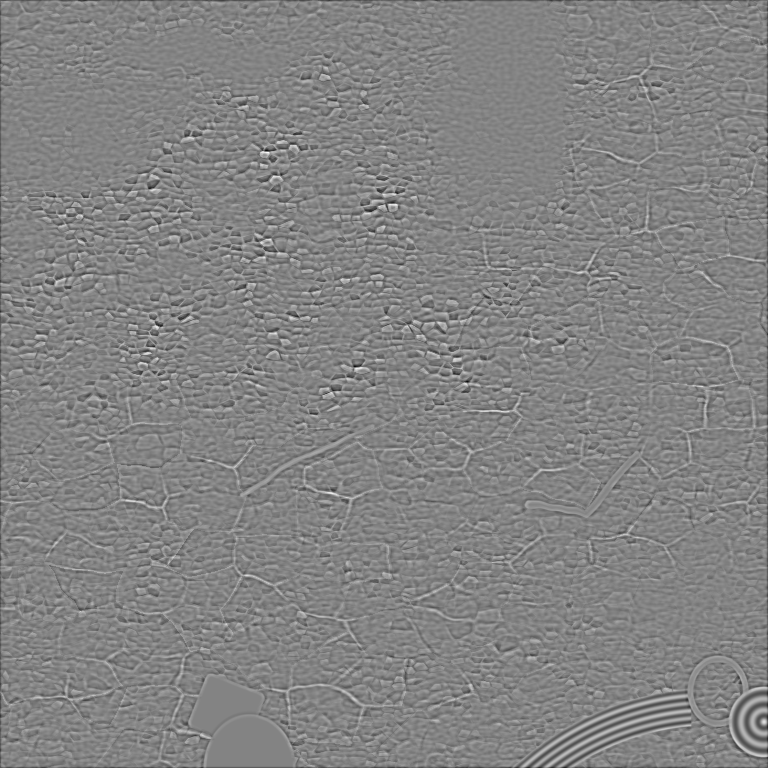
Reproduce this texture map procedurally as a WebGL 1 fragment shader.

```glsl
precision highp float;
uniform vec2 u_resolution;

const float BASE_GREY = 0.515;
const float DETAIL_RADIUS = 0.0042;  // reach of the local contrast filter
const float EDGE = 0.0013;           // softness of outlines
const float GRAIN_GAIN = 0.11;
const float SAND_GRAIN_GAIN = 0.075;
const float SPARSE_PEBBLES = 0.14;
const float DENSE_PEBBLES = 0.29;
const float CHIP_GAIN = 0.12;
const float CRACK_GAIN = 0.22;
const float STONE_TILT = 0.7;        // stones are lit from above
const vec2 GRAIN_FREQ = vec2(115.0, 185.0);
const vec2 PEBBLE_FREQ = vec2(72.0, 122.0);
const vec2 CHIP_FREQ = vec2(34.0, 58.0);
const vec2 SLAB_FREQ = vec2(13.0, 20.0);
const vec2 WHEEL_CENTER = vec2(0.995, 0.06);
const vec2 RAIL_CENTER = vec2(0.93, -0.28);
const int TAPS = 6;

vec2 hash2(vec2 p) {
  vec3 q = fract(p.xyx * vec3(0.1031, 0.1030, 0.0973));
  q += dot(q, q.yzx + 33.33);
  return fract((q.xx + q.yz) * q.zy);
}

float corner(vec2 cell, vec2 offset) {
  float a = 6.2832 * hash2(cell).x;
  return dot(vec2(cos(a), sin(a)), offset);
}

// Gradient noise, about -0.7 to 0.7
float noise(vec2 p) {
  vec2 i = floor(p), f = fract(p), e = vec2(1.0, 0.0);
  vec2 u = f * f * f * (f * (f * 6.0 - 15.0) + 10.0);
  return mix(mix(corner(i, f), corner(i + e, f - e), u.x),
             mix(corner(i + e.yx, f - e.yx), corner(i + e.xx, f - e.xx), u.x), u.y);
}

// Cellular pattern: border distance, random value, offset from the centre
vec4 cells(vec2 p) {
  vec2 base = floor(p), offset = vec2(0.0), id = base;
  float nearest = 9.0, second = 9.0;
  for (int y = -1; y <= 1; y++) {
    for (int x = -1; x <= 1; x++) {
      vec2 cell = base + vec2(float(x), float(y));
      vec2 d = p - cell - 0.1 - 0.8 * hash2(cell);
      float dist = dot(d, d);
      if (dist < nearest) {
        second = nearest; nearest = dist; offset = d; id = cell;
      } else second = min(second, dist);
    }
  }
  return vec4(sqrt(second) - sqrt(nearest), hash2(id + 71.0).x, offset);
}

float stones(vec2 p) {
  vec4 c = cells(p);
  float level = 2.0 * c.y - 1.0;
  return smoothstep(0.0, 0.28, c.x) * (level * abs(level) + STONE_TILT * c.w);
}

float cracks(vec2 p) {
  vec4 c = cells(p);
  float line = 1.0 - smoothstep(0.0, 0.1, c.x);
  return 0.7 * (c.y - 0.5) + line * (0.35 + 2.2 * noise(p * 0.8 + 5.0));
}

float blob(vec2 p, vec2 center, vec2 radius) {
  return 1.0 - smoothstep(0.6, 1.2, length((p - center) / radius));
}

float cover(float d) { return 1.0 - smoothstep(-EDGE, EDGE, d); }

float segment(vec2 p, vec2 a, vec2 b) {
  vec2 ab = b - a;
  return length(p - a - ab * clamp(dot(p - a, ab) / dot(ab, ab), 0.0, 1.0));
}

// Smooth bodies lying on the ground
float addObjects(float h, vec2 p, vec2 warped) {
  float seam = min(segment(warped, vec2(0.69, 0.34), vec2(0.76, 0.33)),
                   segment(warped, vec2(0.76, 0.33), vec2(0.83, 0.41)));
  seam = min(seam, segment(warped, vec2(0.31, 0.36), vec2(0.48, 0.44)) + 0.002);
  h = mix(h, 0.16, cover(seam - 0.005));
  vec2 q = mat2(0.93, 0.37, -0.37, 0.93) * (p - vec2(0.295, 0.075));
  vec2 box = abs(q) - vec2(0.033, 0.03);
  h = mix(h, 0.14, cover(length(max(box, 0.0)) - 0.008));
  h = mix(h, 0.26, cover((length((p - vec2(0.325, 0.0)) / vec2(0.06, 0.07)) - 1.0) * 0.06));
  float r = length(p - RAIL_CENTER);
  float rail = cover(abs(r - 0.36) - 0.024) * cover(p.x - 0.9);
  h = mix(h, 0.17 * sin(r * 640.0) + 0.1 * sin(r * 270.0), rail);
  float pod = abs(length((p - vec2(0.935, 0.1)) / vec2(0.036, 0.042)) - 1.0) * 0.038;
  h = mix(h, 0.22, cover(pod - 0.004));
  r = length(p - WHEEL_CENTER);
  return mix(h, 0.3 * cos(r * 420.0), cover(r - 0.046));
}

void main() {
  vec2 p = gl_FragCoord.xy / u_resolution;
  vec2 bend = vec2(noise(p * 11.0), noise(p * 11.0 + 40.0));

  // Regions: calm sand, dense pebbles, broken slabs
  vec2 m = p + 0.05 * bend;
  float sand = max(blob(m, vec2(0.66, 0.86), vec2(0.09, 0.18)),
                   blob(m, vec2(0.28, 0.94), vec2(0.13, 0.035)));
  sand = max(sand, 0.75 * blob(m, vec2(0.09, 0.83), vec2(0.15, 0.07)));
  sand = max(sand, 0.5 * blob(m, vec2(0.9, 0.24), vec2(0.13, 0.08)));
  float dense = blob(m, vec2(0.36, 0.68), vec2(0.45, 0.24));
  float slabs = max(blob(m, vec2(0.86, 0.58), vec2(0.3, 0.42)),
                    blob(m, vec2(0.28, 0.24), vec2(0.5, 0.28)));
  float patches = clamp(0.8 + 1.3 * noise(p * 13.0 + 9.0), 0.25, 1.5);
  float pebbleGain = mix(SPARSE_PEBBLES, DENSE_PEBBLES, dense) * patches * (1.0 - 0.8 * sand);
  float chipGain = CHIP_GAIN * (1.0 - 0.9 * sand) * (1.6 - 0.6 * patches);
  float crackGain = CRACK_GAIN * mix(0.25, 1.0, slabs) * (1.0 - 0.9 * sand);
  float grainGain = mix(GRAIN_GAIN, SAND_GRAIN_GAIN, sand);

  // Local contrast: surface minus the mean of its surroundings
  float detail = 0.0;
  for (int i = 0; i <= TAPS; i++) {
    float a = 6.2832 * float(i) / float(TAPS) + 0.5236;
    float isCenter = i == TAPS ? 1.0 : 0.0;
    vec2 s = p + (1.0 - isCenter) * DETAIL_RADIUS * vec2(cos(a), sin(a));
    vec2 w = s + 0.012 * bend + 0.004 * noise(s * 45.0);
    float h = grainGain * noise(s * GRAIN_FREQ) + pebbleGain * stones(w * PEBBLE_FREQ)
            + chipGain * stones(w * CHIP_FREQ + 17.0) + crackGain * cracks(w * SLAB_FREQ);
    detail += addObjects(h, s, w) * mix(-1.0 / float(TAPS), 1.0, isCenter);
  }

  // Thin dark rim around the canvas
  vec2 rim = min(p, 1.0 - p);
  float frame = 1.0 - smoothstep(0.0005, 0.0025, min(rim.x, rim.y));
  gl_FragColor = vec4(vec3(clamp(BASE_GREY + detail - 0.15 * frame, 0.0, 1.0)), 1.0);
}
```
